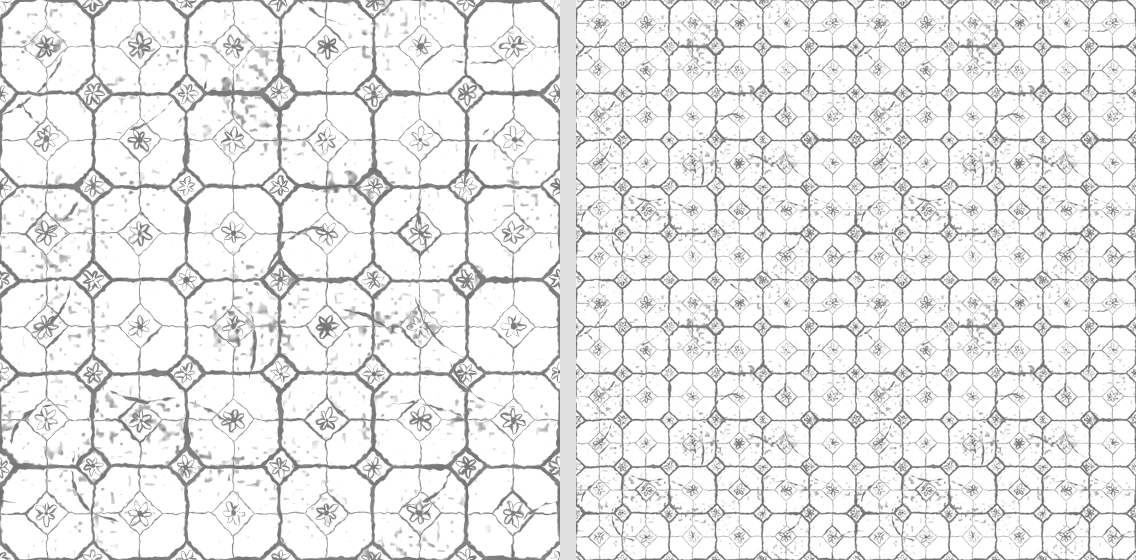
Left: one tile. Right: repeated 2 by 2.
Reproduce this pattern procedurally as a Shadertoy shader.

```glsl
const float TAU = 6.2832;
const float REPEATS = 6.0;
const float PETALS = 6.0;

float hash(vec2 p) {
    return fract(sin(dot(p, vec2(127.1, 311.7))) * 43758.5453);
}

// Value noise with a whole number of lattice steps per tile, so it wraps
float wrapNoise(vec2 p, float scale, float seed) {
    vec2 x = p * scale;
    vec2 i = floor(x);
    vec2 f = x - i;
    f = f * f * (3.0 - 2.0 * f);
    float period = REPEATS * scale;
    vec2 lo = mod(i, period) + seed;
    vec2 hi = mod(i + 1.0, period) + seed;
    return mix(mix(hash(lo), hash(vec2(hi.x, lo.y)), f.x),
               mix(hash(vec2(lo.x, hi.y)), hash(hi), f.x), f.y);
}

vec2 wobble(vec2 p, float scale, float amount) {
    return amount * (vec2(wrapNoise(p, scale, 3.1), wrapNoise(p, scale, 17.7)) - 0.5);
}

// Cross of lines whose centre is replaced by a diamond outline
float diamondCross(vec2 a, float radius, float halfWidth) {
    float diamond = (a.x + a.y - radius) * 0.7071;
    float arms = max(min(a.x, a.y) - halfWidth, -diamond);
    return min(arms, abs(diamond) - halfWidth);
}

float ellipseDistance(vec2 p, vec2 semi) {
    vec2 e = p / semi;
    float l = length(e);
    return (l - 1.0) * l / max(length(e / semi), 0.001);
}

// Outlined petals with uneven lengths, pooling ink near the heart
float flower(vec2 v, vec2 id, float size, float wear) {
    float r = length(v);
    float sector = TAU / PETALS;
    float a = atan(v.y, v.x + 1e-5) + hash(id + 5.3) * sector;
    float k = floor(a / sector + 0.5);
    a -= k * sector;
    float vary = hash(id + mod(k, PETALS) * 1.7);
    float reach = size * mix(0.7, 1.0, vary);
    vec2 q = r * vec2(cos(a), sin(a));
    float petal = ellipseDistance(q - vec2(reach * 0.5, 0.0),
                                  vec2(reach * 0.5, size * mix(0.13, 0.21, vary)));
    float inkWidth = mix(0.013, 0.004, clamp(r / size, 0.0, 1.0));
    inkWidth += 0.006 * (hash(id + 9.1) - 0.5) - 0.014 * (wear - 0.42);
    float heart = r - size * mix(0.12, 0.3, hash(id + 2.9));
    return min(abs(petal) - inkWidth, heart + 0.03 * (wear - 0.4));
}

// Tapered arc bending away from a start point
float crackArc(vec2 v, float angle, float radius, float halfLength, float halfWidth) {
    vec2 dir = vec2(cos(angle), sin(angle));
    v += dir * radius;
    float l = length(v);
    float turn = acos(clamp(dot(v, dir) / max(l, 0.001), -1.0, 1.0));
    float t = turn * radius / halfLength;
    return abs(l - radius) - halfWidth * (1.0 - t * t);
}

float cracks(vec2 p, float breaks) {
    float d = 1.0;
    vec2 cell = floor(p);
    for (int j = -1; j <= 1; j++) {
        for (int i = -1; i <= 1; i++) {
            vec2 home = cell + vec2(i, j);
            vec2 id = mod(home, REPEATS);
            if (hash(id + 31.3) > 0.6) continue;
            vec2 start = home + vec2(hash(id + 41.9), hash(id + 53.2));
            float arc = crackArc(p - start, TAU * hash(id + 61.7),
                                 mix(0.4, 1.2, hash(id + 71.1)),
                                 mix(0.25, 0.55, hash(id + 83.6)), 0.014);
            d = min(d, arc);
        }
    }
    return d + 0.034 * (breaks - 0.4);
}

void mainImage(out vec4 fragColor, in vec2 fragCoord) {
    vec2 p = fragCoord / iResolution.xy * REPEATS;
    float pixel = REPEATS / iResolution.y;

    // Hand-worn edges
    vec2 q = p + wobble(p, 7.0, 0.025) + wobble(p, 26.0, 0.02);
    float grain = wrapNoise(p, 30.0, 23.0);
    float wear = wrapNoise(p, 14.0, 37.0);
    float patches = wrapNoise(p, 3.0, 51.0);

    // Heavy lattice on cell edges, fine lattice through cell centres
    vec2 fromCentre = abs(fract(q) - 0.5);
    float blot = 0.022 * smoothstep(0.72, 1.0, patches) * wear;
    float heavy = 0.013 + 0.012 * patches + 0.01 * (grain - 0.5) + blot;
    float fine = 0.003 + 0.009 * patches * patches + 0.006 * (grain - 0.5) + blot * 0.5;
    float d = diamondCross(0.5 - fromCentre, 0.2, heavy);
    d = min(d, diamondCross(fromCentre, 0.235, fine));

    // Flowers in both kinds of diamond
    vec2 cell = floor(q);
    vec2 corner = floor(q + 0.5);
    d = min(d, flower(q - cell - 0.5, mod(cell, REPEATS), 0.15, wear));
    d = min(d, flower(q - corner, mod(corner, REPEATS) + 20.0, 0.13, wear));

    // Cracks and flecks
    d = min(d, cracks(q, wear));
    float fleck = 0.65 * wrapNoise(q, 20.0, 67.0) + 0.35 * wrapNoise(p, 2.0, 79.0);
    d = min(d, (0.83 - fleck) * 0.06);

    float ink = clamp(0.5 - d / (1.4 * pixel), 0.0, 1.0);
    vec3 grey = vec3(mix(0.45, 0.53, wrapNoise(p, 11.0, 91.0)));
    fragColor = vec4(mix(vec3(1.0), grey, ink), 1.0);
}
```
